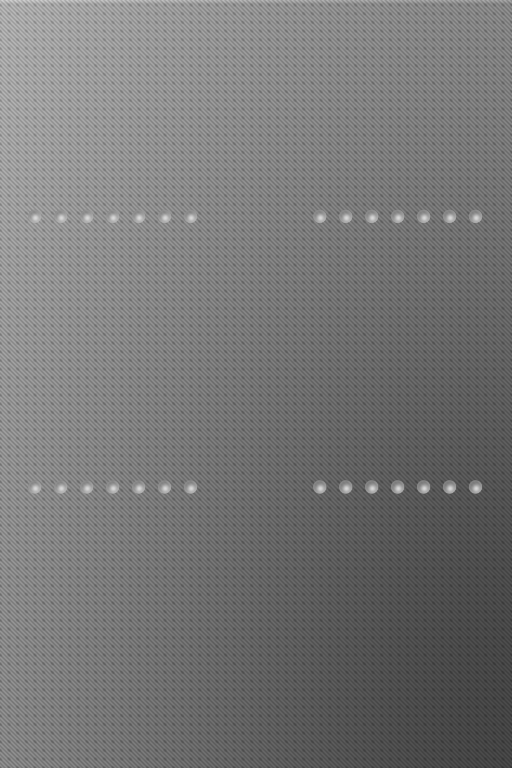
Write a WebGL 2 fragment shader that draws this background.

```glsl
#version 300 es
precision highp float;
// Brushed grey metal with a fine diagonal dimple weave and four rows of glossy studs.

#define CELL 0.016927
#define WEAVE_ORIGIN vec2(0.0684, 0.830)
#define STRIPE_DEPTH 0.058
#define DIMPLE_DEPTH 0.06
#define STUD_STEP 0.0507
#define STUD_COUNT 7.0
#define STUD_RADIUS 0.0132
#define LEFT_START 0.0678
#define RIGHT_START 0.6245
#define UPPER_ROW 1.0775
#define LOWER_ROW 0.5490

uniform vec2 u_resolution;
out vec4 fragColor;

const float TAU = 6.2831853;

// Filled disc with an edge one pixel wide
float disc(vec2 p, float radius, float pixel) {
    return 1.0 - smoothstep(-0.5 * pixel, 0.5 * pixel, length(p) - radius);
}

// Light falling from the upper left, with a wide dark pool at the lower right
float metalShade(vec2 uv) {
    float right = uv.x, down = 1.0 - uv.y;
    float shade = 0.68 - right * (0.24 - 0.09 * right) - down * (0.21 - 0.06 * down);
    vec2 toPool = (uv - vec2(1.02, 0.11)) * vec2(1.1, 1.3);
    return shade - 0.12 * exp(-2.0 * dot(toPool, toPool));
}

// Diagonal ridges with a small dark dimple on each grid point
float weave(vec2 p, float pixel) {
    vec2 q = (p - WEAVE_ORIGIN) / CELL;
    vec2 cell = fract(q + 0.5) - 0.5;
    float soft = 0.04 + 0.6 * pixel / CELL;
    float diagonal = TAU * (q.x + q.y);
    float ridges = -cos(2.0 * diagonal) - 0.1 * cos(diagonal);
    float dimple = 1.0 - smoothstep(0.2 - soft, 0.2 + soft, length(cell));
    return STRIPE_DEPTH * ridges - DIMPLE_DEPTH * dimple;
}

// Translucent studs: shaded body, faint rim and a broad highlight below the centre
float addStudRow(float shade, vec2 p, vec2 start, float pixel) {
    float index = clamp(floor((p.x - start.x) / STUD_STEP + 0.5), 0.0, STUD_COUNT - 1.0);
    vec2 d = p - start - vec2(index * STUD_STEP, 0.0);
    vec2 n = d / STUD_RADIUS;
    float body = disc(d, STUD_RADIUS, pixel);
    float glossy = 0.55 - 0.06 * n.y + 0.04 * n.x;
    shade = mix(shade, glossy, 0.75 * body);
    float rim = exp(-40.0 * pow(length(n) - 0.88, 2.0));
    shade += 0.05 * rim * body;
    vec2 h = n - vec2(0.12, -0.25);
    return mix(shade, 0.88, 0.9 * exp(-3.4 * dot(h, h)) * body);
}

void main() {
    vec2 uv = gl_FragCoord.xy / u_resolution;
    float pixel = 1.5 / u_resolution.y;
    vec2 p = gl_FragCoord.xy * pixel;

    // The weave fades a little where the metal is dark
    float shade = metalShade(uv);
    shade += weave(p, pixel) * mix(0.45, 1.0, smoothstep(0.2, 0.6, shade));

    // Bright bevel along the top edge
    shade += 0.09 * smoothstep(1.492, 1.5, p.y);

    // Two rows, each split into a left and a right group
    for (int i = 0; i < 4; i++) {
        float x = i % 2 == 0 ? LEFT_START : RIGHT_START;
        float y = i < 2 ? UPPER_ROW : LOWER_ROW;
        shade = addStudRow(shade, p, vec2(x, y), pixel);
    }
    fragColor = vec4(vec3(clamp(shade, 0.0, 1.0)), 1.0);
}
```
